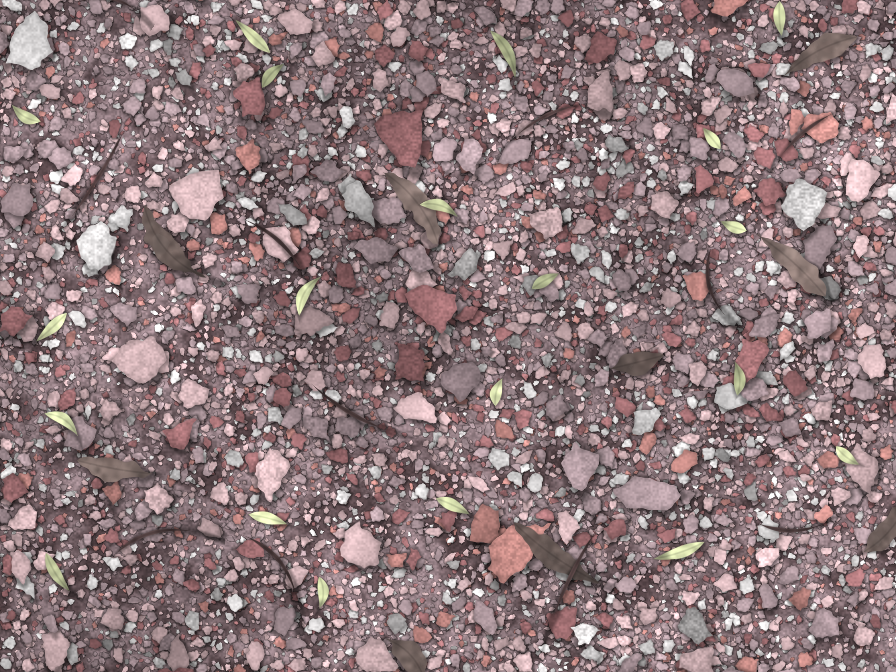
A Shadertoy shader for this texture:

```glsl
// Crushed brick gravel on damp soil, strewn with pale seed pods, dead leaves
// and twigs. Angular stones are random convex polygons on jittered grids,
// painted from the finest layer up to the coarsest; litter lies on top.

#define FINEST_CELL 0.0112
#define LAYER_GROWTH 1.65
#define STONE_COVER 0.93
#define SHADOW_DEPTH 0.60
#define GRAIN_CONTRAST 0.34
#define SOIL_DARK vec3(0.30, 0.24, 0.25)
#define SOIL_LIGHT vec3(0.56, 0.48, 0.50)
#define POD_COLOR vec3(0.82, 0.85, 0.66)
#define LEAF_COLOR vec3(0.46, 0.40, 0.38)
#define TWIG_COLOR vec3(0.32, 0.25, 0.25)

const float TAU = 6.2831853;
const vec2 LIGHT = vec2(-0.5, 0.86);

float hash(vec2 p) {
    return fract(sin(dot(p, vec2(127.1, 311.7))) * 43758.5453);
}

vec2 hash2(vec2 p) {
    return vec2(hash(p), hash(p + 41.3));
}

vec2 heading(float angle) {
    return vec2(cos(angle), sin(angle));
}

float noise(vec2 p) {
    vec2 i = floor(p), f = fract(p);
    f = f * f * (3.0 - 2.0 * f);
    return mix(mix(hash(i), hash(i + vec2(1, 0)), f.x),
               mix(hash(i + vec2(0, 1)), hash(i + vec2(1, 1)), f.x), f.y);
}

float fbm(vec2 p) {
    float sum = 0.0, amp = 0.5;
    for (int i = 0; i < 4; i++) {
        sum += amp * noise(p);
        p = p * 2.03 + 17.7;
        amp *= 0.5;
    }
    return sum / 0.9375;
}

// Convex chip: the farthest of six jittered half planes, with a broken edge
float chip(vec2 p, vec2 key, float radius) {
    float rough = 0.10 * (noise(p * 8.0 + 20.0 * hash2(key)) - 0.5);
    vec2 axis = heading(TAU * hash(key + 5.1));
    p = vec2(dot(p, axis), dot(p, vec2(-axis.y, axis.x)) * mix(1.0, 1.6, hash(key + 6.7)));
    float d = -1.0;
    for (int k = 0; k < 6; k++) {
        vec2 h = hash2(key + 9.3 + 2.7 * float(k));
        float angle = TAU * (float(k) + 0.8 * h.x) / 6.0;
        d = max(d, dot(p, heading(angle)) - radius * mix(0.60, 1.04, h.y));
    }
    return d + rough;
}

// Share of each kind of stone
vec3 stoneColor(float pick, float shade) {
    vec3 c = vec3(0.79, 0.78, 0.78);
    if (pick > 0.14) c = vec3(0.75, 0.64, 0.65);
    if (pick > 0.46) c = vec3(0.62, 0.54, 0.56);
    if (pick > 0.76) c = vec3(0.58, 0.40, 0.41);
    if (pick > 0.91) c = vec3(0.68, 0.48, 0.46);
    if (pick > 0.96) c = vec3(0.57, 0.56, 0.56);
    return c * mix(0.87, 1.16, shade);
}

void stones(inout vec3 col, vec2 uv, float cell, float cover, float seed, float grain, float px) {
    vec2 g = uv / cell, base = floor(g);
    for (int y = -1; y <= 1; y++)
    for (int x = -1; x <= 1; x++) {
        vec2 id = base + vec2(x, y), key = id + 37.0 * seed;
        float patchy = mix(0.65, 1.25, noise(id * cell * 5.0 + 3.0));
        if (hash(key) > cover * patchy) continue;
        vec2 q = g - id - 0.5 - 0.7 * (hash2(key + 3.1) - 0.5);
        float h = hash(key + 7.9), radius = mix(0.32, 0.60, h * h);
        float d = chip(q, key, radius);
        // Contact shadow, longer on the side away from the light
        float shade = smoothstep(-0.02, 0.16, d + 0.12 * dot(q, LIGHT));
        col *= mix(SHADOW_DEPTH, 1.0, shade);
        // Tilted face, worn rim and mineral speckle
        vec3 face = stoneColor(hash(key + 1.7), hash(key + 2.3));
        face *= 1.0 + 0.20 * dot(q, heading(TAU * h)) + 0.12 * dot(q, LIGHT);
        face *= mix(0.88, 1.0, smoothstep(0.0, 0.12, -d));
        face *= 1.0 + grain * mix(0.6, 1.6, hash(key + 4.4));
        col = mix(col, face, 1.0 - smoothstep(-px, px, d * cell));
    }
}

// Bent, pointed blades: pods, leaves and twigs share this shape
void litter(inout vec3 col, vec2 uv, vec2 field, int count, float seed,
            vec2 size, float ragged, vec3 tint, float px) {
    for (int i = 0; i < count; i++) {
        vec2 key = vec2(float(i), seed);
        vec2 spot = fract(float(i) * vec2(0.7549, 0.5698) + hash2(vec2(seed, 2.0)) + 0.12 * hash2(key));
        vec2 p = uv - spot * field, axis = heading(TAU * hash(key + 1.1));
        float len = size.x * mix(0.65, 1.3, hash(key + 2.2));
        vec2 q = vec2(dot(p, axis), dot(p, vec2(-axis.y, axis.x))) / len;
        if (dot(q, q) > 4.0) continue;
        q.y += 0.6 * (hash(key + 3.3) - 0.5) * (q.x * q.x - 0.3);
        float halfWidth = size.y / len * (1.0 - q.x * q.x) * (1.0 + 0.3 * q.x);
        float d = (abs(q.y) - halfWidth) * len + ragged * (noise(uv * 70.0) - 0.5);
        col *= mix(0.65, 1.0, smoothstep(-0.001, 0.006, d + 0.1 * dot(p, LIGHT)));
        // Midrib, darker seed end and blotches
        vec3 c = tint * mix(0.80, 1.15, hash(key + 4.4));
        c *= mix(0.86, 1.0, smoothstep(0.0, 0.0025, abs(q.y) * len));
        c *= 1.0 - 0.25 * smoothstep(0.2, 0.7, -q.x);
        c *= mix(0.82, 1.15, noise(uv * 110.0 + seed));
        col = mix(col, c, 0.95 * (1.0 - smoothstep(-px, px, d)));
    }
}

void mainImage(out vec4 fragColor, in vec2 fragCoord) {
    vec2 uv = fragCoord / iResolution.y;
    vec2 field = vec2(iResolution.x / iResolution.y, 1.0);
    float px = 0.7 / iResolution.y;
    float grain = GRAIN_CONTRAST * (0.6 * noise(uv * 330.0) + 0.4 * noise(uv * 120.0) - 0.5);

    // Damp soil with fine grit
    vec3 col = mix(SOIL_DARK, SOIL_LIGHT, smoothstep(0.22, 0.70, fbm(uv * 28.0)));
    col *= 1.0 + 1.6 * grain;

    // Gravel, fine to coarse
    for (int i = 0; i < 5; i++) {
        float level = float(i);
        stones(col, uv, FINEST_CELL * pow(LAYER_GROWTH, level),
               STONE_COVER * exp(-0.11 * level * level), level + 1.0, grain, px);
    }

    // Litter on top
    litter(col, uv, field, 9, 11.0, vec2(0.058, 0.017), 0.010, LEAF_COLOR, px);
    litter(col, uv, field, 11, 23.0, vec2(0.055, 0.0028), 0.001, TWIG_COLOR, px);
    litter(col, uv, field, 20, 31.0, vec2(0.031, 0.0085), 0.001, POD_COLOR, px);

    // Broad tonal drift
    col *= mix(0.82, 1.28, fbm(uv * 4.0 + 8.0));
    fragColor = vec4(clamp(col, 0.0, 1.0), 1.0);
}
```
